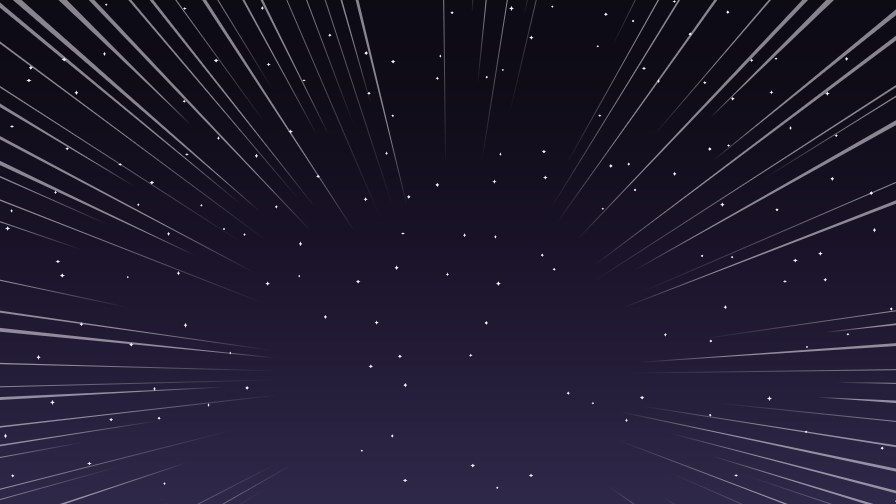
A Shadertoy shader for this background:

```glsl
#define FOCUS vec2(0.5, 0.255)
#define RAY_COUNT 144.0
#define RAY_START vec2(0.34, 0.80)
#define RAY_HALF_WIDTH vec2(0.0011, 0.0050)
#define RAY_OPACITY 0.55
#define STAR_CELL 0.095
#define STAR_RADIUS vec2(0.0026, 0.0044)
#define SKY_TOP vec3(0.050, 0.042, 0.080)
#define SKY_MIDDLE vec3(0.107, 0.077, 0.166)
#define SKY_BOTTOM vec3(0.184, 0.158, 0.286)
#define RAY_COLOR vec3(0.93, 0.91, 0.95)
#define STAR_COLOR vec3(0.94, 0.92, 0.97)

const float TAU = 6.2831853;

// Directions left empty between the bundles of rays, in radians
const vec4 GAP_ANGLES = vec4(0.28, 1.23, 1.73, 2.86);
const vec4 GAP_HALF_WIDTHS = vec4(0.07, 0.08, 0.07, 0.045);

float hash(vec2 p) {
    return fract(sin(dot(p, vec2(127.1, 311.7))) * 43758.5453);
}

// Stays dark near the top, then brightens evenly toward the bottom
vec3 skyGradient(float height) {
    float upper = clamp((1.0 - height) / 0.52, 0.0, 1.0);
    float lower = clamp((0.48 - height) / 0.48, 0.0, 1.0);
    vec3 color = mix(SKY_TOP, SKY_MIDDLE, pow(upper, 1.6));
    return mix(color, SKY_BOTTOM, lower);
}

// Thin wedges pointing at the origin, one jittered ray per angular sector
float speedRays(vec2 p, float pixel) {
    float radius = length(p);
    float angle = atan(p.y, p.x);
    float sector = floor(angle / TAU * RAY_COUNT);
    float coverage = 0.0;
    for (int i = -1; i <= 1; i++) {
        float cell = sector + float(i);
        float id = mod(cell, RAY_COUNT);
        float rayAngle = (cell + mix(0.1, 0.9, hash(vec2(id, 1.0)))) * TAU / RAY_COUNT;
        float lengthSeed = hash(vec2(id, 2.0));
        float widthSeed = hash(vec2(id, 3.0));
        float start = mix(RAY_START.x, RAY_START.y, pow(lengthSeed, 1.7));
        float fullWidth = mix(RAY_HALF_WIDTH.x, RAY_HALF_WIDTH.y, pow(widthSeed, 1.8));
        float halfWidth = fullWidth * max(radius - start, 0.0) / (1.0 - start);
        float offset = abs(radius * sin(angle - rayAngle));

        // Wedges thinner than a pixel fade instead of breaking up
        float edge = clamp((max(halfWidth, 0.5 * pixel) - offset) / pixel + 0.5, 0.0, 1.0);
        float ray = edge * min(2.0 * halfWidth / pixel, 1.0);
        bool clearOfGaps = all(greaterThan(abs(rayAngle - GAP_ANGLES), GAP_HALF_WIDTHS));
        bool visible = clearOfGaps && hash(vec2(id, 4.0)) > 0.16;
        coverage = max(coverage, visible ? ray : 0.0);
    }
    return coverage;
}

// Small four-pointed stars, at most one per grid cell
float starField(vec2 p, float pixel) {
    vec2 cell = floor(p / STAR_CELL);
    vec2 jitter = vec2(hash(cell + 11.3), hash(cell + 47.9));
    vec2 center = (cell + mix(vec2(0.06), vec2(0.94), jitter)) * STAR_CELL;
    float radius = mix(STAR_RADIUS.x, STAR_RADIUS.y, hash(cell + 83.1));
    vec2 arms = pow(abs(p - center) + 1e-5, vec2(0.75));
    float shape = pow(arms.x + arms.y, 1.0 / 0.75);
    float density = mix(0.35, 0.9, clamp(center.y * 1.4, 0.0, 1.0));
    float visible = step(hash(cell + 29.7), density);
    return visible * clamp((radius - shape) / (1.5 * pixel) + 0.5, 0.0, 1.0);
}

void mainImage(out vec4 fragColor, in vec2 fragCoord) {
    float pixel = 1.0 / iResolution.y;
    vec2 uv = fragCoord / iResolution.xy;
    vec2 p = fragCoord * pixel;
    vec2 focus = FOCUS * iResolution.xy * pixel;

    vec3 color = skyGradient(uv.y);
    color = mix(color, STAR_COLOR, starField(p, pixel));
    color = mix(color, RAY_COLOR, RAY_OPACITY * speedRays(p - focus, pixel));
    fragColor = vec4(color, 1.0);
}
```
